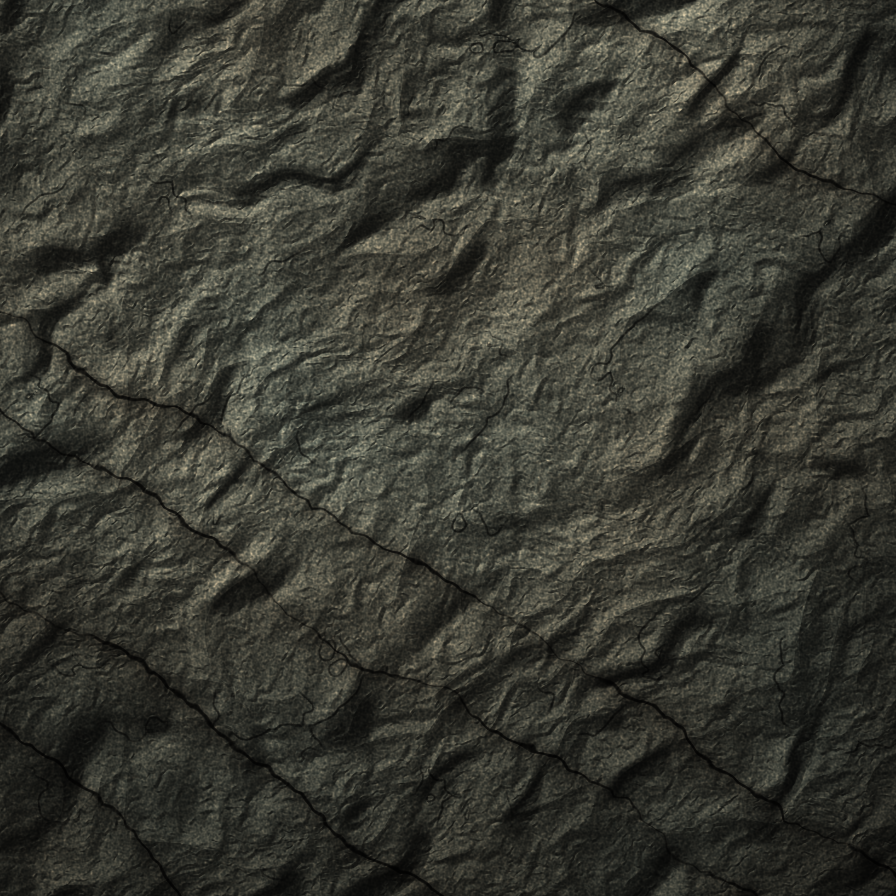
A Shadertoy shader for this texture:

```glsl
// Dark weathered slate face: chipped diagonal ledges, long cracks, gritty grain, light from the upper left.

const vec3  COOL_STONE   = vec3(0.96, 1.04, 0.93);
const vec3  WARM_STONE   = vec3(1.09, 0.98, 0.79);
const float BRIGHTNESS   = 0.295;             // stone value in the lit centre
const vec2  LIT_CENTRE   = vec2(0.42, 0.74);
const float FALLOFF      = 1.4;               // darkening away from the lit centre
const float MOTTLE       = 0.5;               // broad uneven staining
const vec2  TO_LIGHT     = vec2(-0.66, 0.751);
const float LIGHT_TANGENT = 0.36;             // height of the light over the surface
const float RELIEF       = 0.52;              // strength of slope shading
const float SHADOW       = 0.6;
const float LEAN         = 1.45;              // overhang of the ledges
const float FACET_SLOPE  = 0.5;               // steepness of the creased facets
const float CHIP_SLOPE   = 0.46;              // steepness of the small chips
const float GRAIN        = 0.55;
const vec2  CRACK_NORMAL = vec2(0.55, 0.835);
const float CRACK_WIDTH  = 0.0016;
const int   CRACK_COUNT  = 5;
const float CRACK_OFFSET[CRACK_COUNT] = float[CRACK_COUNT](0.14, 0.285, 0.46, 0.56, 1.19);

// Integer hash giving a vector in -1..1
vec2 hashVector(vec2 cell) {
    const uint MULTIPLIER = 1664525u;
    uvec2 v = uvec2(ivec2(cell)) * MULTIPLIER + 1013904223u;
    for (int i = 0; i < 2; i++) {
        v.x += v.y * MULTIPLIER;
        v.y += v.x * MULTIPLIER;
        v ^= v >> 16u;
    }
    return vec2(v & 0xffffu) / 32767.5 - 1.0;
}

// Gradient noise, centred on zero
float noise(vec2 p) {
    vec2 i = floor(p), f = p - i;
    vec2 u = f * f * f * (f * (f * 6.0 - 15.0) + 10.0);
    vec2 e = vec2(1.0, 0.0);
    float a = dot(hashVector(i), f);
    float b = dot(hashVector(i + e.xy), f - e.xy);
    float c = dot(hashVector(i + e.yx), f - e.yx);
    float d = dot(hashVector(i + e.xx), f - e.xx);
    return mix(mix(a, b, u.x), mix(c, d, u.x), u.y);
}

// Noise whose crests lean away from the light, giving steep shaded fronts
float ledge(vec2 r) {
    return noise(r + vec2(0.0, LEAN * noise(r)));
}

vec2 warp(vec2 r) {
    r += 0.06 * vec2(noise(r * 4.0 + 3.0), noise(r * 4.0 + 31.0));
    return r + 0.018 * vec2(noise(r * 17.0), noise(r * 17.0 + 9.5));
}

// Lumps from large to hand sized; the y axis of r points to the light
float lumps(vec2 warped) {
    vec2 r = warped * vec2(0.7, 1.0);
    return 0.075 * ledge(r * 3.2 + 2.6) + 0.05 * ledge(r * 7.5 + 11.7) + 0.032 * ledge(r * 15.0 + 23.1);
}

// Lumps with sharp creased facets and small turned chips
float surface(vec2 r) {
    vec2 q = warp(r);
    float height = lumps(q);
    height -= FACET_SLOPE / 9.0 * abs(noise(q * vec2(7.0, 9.0) + 4.4));
    height -= FACET_SLOPE / 20.0 * abs(noise(q * vec2(16.0, 20.0) + 8.1));
    float frequency = 30.0;
    q = mix(r, q, 0.6);
    for (int i = 0; i < 3; i++) {
        height += CHIP_SLOPE / frequency * ledge(q * frequency + 0.37);
        q = mat2(0.96, 0.28, -0.28, 0.96) * q + 2.71;
        frequency *= 2.1;
    }
    return height;
}

float castShadow(vec2 r) {
    float base = lumps(warp(r)), blocked = 0.0;
    for (int i = 1; i <= 3; i++) {
        float reach = 0.008 * float(i);
        float rise = lumps(warp(r + vec2(0.0, reach))) - base;
        blocked = max(blocked, rise - reach * LIGHT_TANGENT);
    }
    return smoothstep(0.0, 0.008, blocked);
}

float line(float dist, float halfWidth, float pixel) {
    return 1.0 - smoothstep(halfWidth - pixel, halfWidth + pixel, abs(dist));
}

// Long diagonal cracks: x is the dark line, y the dim stained border
vec2 longCracks(vec2 p, float pixel) {
    float along = dot(p, vec2(CRACK_NORMAL.y, -CRACK_NORMAL.x));
    float jag = 0.012 * abs(noise(p * 24.0)) + 0.006 * noise(p * 65.0);
    vec2 crack = vec2(0.0);
    for (int i = 0; i < CRACK_COUNT; i++) {
        float id = float(i) * 7.31 + 0.4;
        float wander = 0.07 * noise(vec2(along * 3.0, id)) + 0.03 * noise(vec2(along * 9.0, id + 50.0));
        float dist = dot(p, CRACK_NORMAL) - CRACK_OFFSET[i] - wander - jag;
        float strength = mix(0.5, 1.0, smoothstep(-0.2, 0.15, noise(vec2(along * 6.0, id + 90.0))));
        float border = exp(-abs(dist) / (dist < 0.0 ? 0.013 : 0.005));
        crack = max(crack, strength * vec2(line(dist, CRACK_WIDTH * strength, pixel), border));
    }
    return crack;
}

// Short broken hairlines along the zero contours of kinked noise
float hairlines(vec2 p, float pixel) {
    float result = 0.0;
    for (int i = 0; i < 2; i++) {
        float frequency = 4.0 + 2.5 * float(i);
        float kink = 0.3 * abs(noise(p * 23.0 + 5.0)) + 0.1 * noise(p * 60.0);
        float field = noise(p * frequency + kink + float(i) * 19.3);
        float gradient = length(vec2(dFdx(field), dFdy(field))) / pixel;
        float present = smoothstep(0.08, 0.25, noise(p * 9.0 + 40.0 + float(i) * 8.7));
        result = max(result, present * line(field / max(gradient, 1.5), 0.001, pixel));
    }
    return result;
}

void mainImage(out vec4 fragColor, in vec2 fragCoord) {
    float pixel = 1.0 / iResolution.y;
    vec2 p = fragCoord * pixel;
    vec2 r = vec2(dot(p, vec2(TO_LIGHT.y, -TO_LIGHT.x)), dot(p, TO_LIGHT));

    // Slope shading, shadows and falloff, summed as log brightness
    const float STEP = 0.0013;
    float slope = (surface(r) - surface(r + vec2(0.0, STEP))) / STEP;
    float grain = noise(p * 230.0) + noise(p * 370.0 + 7.7);
    vec2 fromCentre = p - LIT_CENTRE;
    vec2 crack = longCracks(p, pixel);
    float tone = RELIEF * slope * inversesqrt(1.0 + 0.5 * slope * slope);
    tone += GRAIN * grain - FALLOFF * dot(fromCentre, fromCentre);
    tone += MOTTLE * noise(p * 3.0 + 14.2);
    tone -= SHADOW * castShadow(r) + 0.45 * crack.y;
    tone -= 1.3 * crack.x + 0.9 * hairlines(p, pixel);
    float value = BRIGHTNESS * exp(tone);

    // Cool slate with ochre specks and stains
    float warmth = 0.27 + 0.45 * value + 0.35 * grain + 0.4 * noise(p * 5.0 + 60.0) + 0.25 * crack.y;
    vec3 tint = mix(COOL_STONE, WARM_STONE, clamp(warmth, 0.0, 1.0));
    fragColor = vec4(min(value * tint, 1.0), 1.0);
}
```
